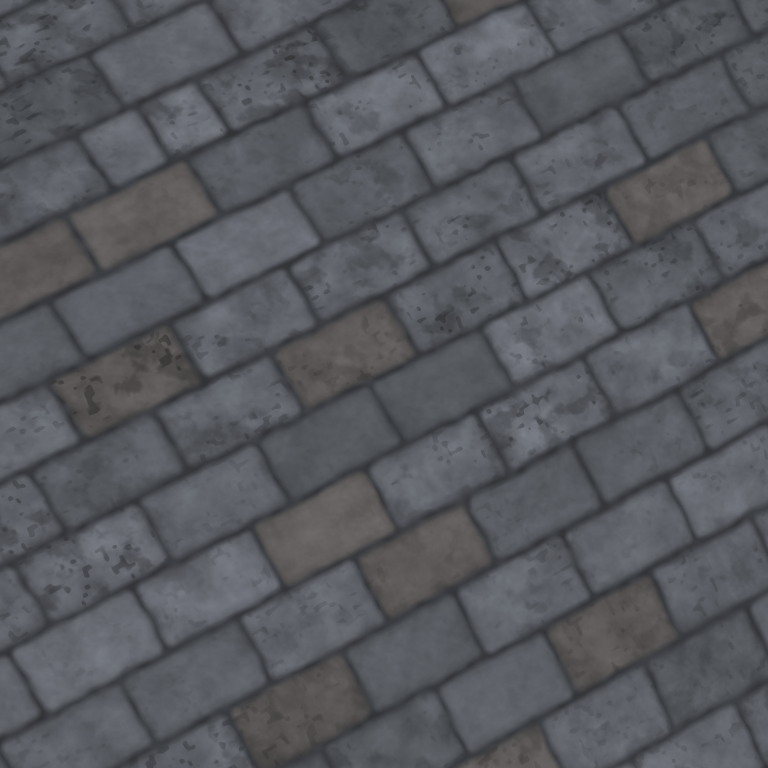
Give the GLSL for this texture, as a WebGL 1 fragment shader.

```glsl
precision highp float;
// Weathered grey stone setts in slanting staggered courses with dark soft joints.

uniform vec2 u_resolution;

#define SETT_SIZE   vec2(0.160, 0.0945)     // length and height of one sett
#define JOINT       vec2(0.0030, 0.0042)    // half widths: cross joint, bed joint
#define SOFTNESS    0.0042                  // blur of the joint edges
#define CORNER      0.009                   // corner radius
#define HALVED_CELL vec2(0.0, 9.0)          // the one sett laid as two halves
#define WARM_SHARE  0.17                    // fraction of brownish setts
#define WEAR        0.16                    // strength of blotches
#define DARK_STONE  vec3(0.335, 0.348, 0.368)
#define LIGHT_STONE vec3(0.418, 0.430, 0.460)
#define WARM_STONE  vec3(0.385, 0.366, 0.358)
#define MORTAR      vec3(0.215, 0.224, 0.240)

float hash(vec2 p) {
    return fract(sin(dot(p, vec2(127.1, 311.7))) * 43758.5453);
}

float noise(vec2 p) {
    vec2 i = floor(p), f = fract(p);
    f = f * f * (3.0 - 2.0 * f);
    return mix(mix(hash(i), hash(i + vec2(1.0, 0.0)), f.x),
               mix(hash(i + vec2(0.0, 1.0)), hash(i + 1.0), f.x), f.y);
}

float fbm(vec2 p) {
    float sum = 0.0, gain = 0.5;
    for (int i = 0; i < 4; i++) {
        sum += gain * noise(p);
        p = mat2(1.6, 1.2, -1.2, 1.6) * p + 7.3;
        gain *= 0.5;
    }
    return sum / 0.9375;
}

float roundedBox(vec2 p, vec2 halfSize, float radius) {
    vec2 d = abs(p) - halfSize + radius;
    return length(max(d, 0.0)) + min(max(d.x, d.y), 0.0) - radius;
}

// Position within a sett, -0.5 to 0.5, with its column and row in cell.
vec2 settCoords(vec2 p, out vec2 cell) {
    // Courses fan out slightly and narrow toward the top.
    float fan = p.x - 0.56;
    float w = (p.y - 0.55 * fan) / (1.0 - 0.085 * fan);
    float course = 0.112 + 8.47 * w + 0.99 * w * w;
    cell.y = floor(course);
    float up = course - cell.y - 0.5;

    // Setts shorten to the right; each course is shifted and its joints lean.
    float along = 0.76 * p.x * p.x + 6.086 * p.x - 0.886;
    along += 0.32 * up + 0.1 * (5.0 - cell.y);
    along += 0.12 * (hash(vec2(cell.y, 4.7)) - 0.5);
    cell.x = floor(along + 0.5);
    return vec2(along - cell.x, up);
}

void main() {
    vec2 p = gl_FragCoord.xy / u_resolution;

    // Slightly uneven edges
    vec2 wobble = vec2(noise(p * 42.0), noise(p * 42.0 + 31.0)) - 0.5;
    vec2 cell;
    vec2 local = settCoords(p + 0.0045 * wobble, cell);

    vec2 size = SETT_SIZE;
    vec2 id = cell;
    if (distance(cell, HALVED_CELL) < 0.1) {
        float side = step(0.0, local.x);
        local.x = (local.x + 0.25 - 0.5 * side) * 2.0;
        size.x *= 0.5;
        id.x += 0.5 * side;
    }
    vec2 q = local * size;
    float tone = hash(id + 3.1);
    float roughness = hash(id + 17.9);
    vec2 gap = JOINT * (0.8 + 0.4 * hash(id + 8.3));
    float d = roundedBox(q, 0.5 * size - gap, CORNER);

    // Base colour of each sett
    vec3 stone = mix(DARK_STONE, LIGHT_STONE, tone);
    float warm = step(1.0 - WARM_SHARE, hash(id + 41.3));
    stone = mix(stone, WARM_STONE * (0.94 + 0.12 * tone), warm * 0.85);

    // Blotches, fine grain and pits
    vec2 grainPos = q + 3.0 * vec2(hash(id + 5.0), hash(id + 9.0));
    float blotch = fbm(grainPos * 27.0) - 0.5;
    float grain = fbm(grainPos * 110.0) - 0.5;
    float stain = smoothstep(0.53, 0.72, fbm(grainPos * 36.0 + 60.0));
    float pits = smoothstep(0.66, 0.84, noise(grainPos * 135.0))
               * smoothstep(0.42, 0.65, noise(grainPos * 34.0 + 20.0));
    stone *= 1.0 + WEAR * (0.6 + roughness) * blotch * 2.0 + 0.13 * grain;
    stone *= 1.0 - 0.20 * roughness * stain;
    stone *= 1.0 - 0.24 * roughness * pits;

    // Worn rims darken toward the joint
    stone *= 1.0 - 0.10 * smoothstep(-0.014, 0.0, d);

    vec3 mortar = MORTAR * (0.88 + 0.28 * noise(p * 75.0));
    float soft = SOFTNESS + 0.7 / u_resolution.y;
    vec3 color = mix(stone, mortar, smoothstep(-soft, soft, d));
    gl_FragColor = vec4(color, 1.0);
}
```
